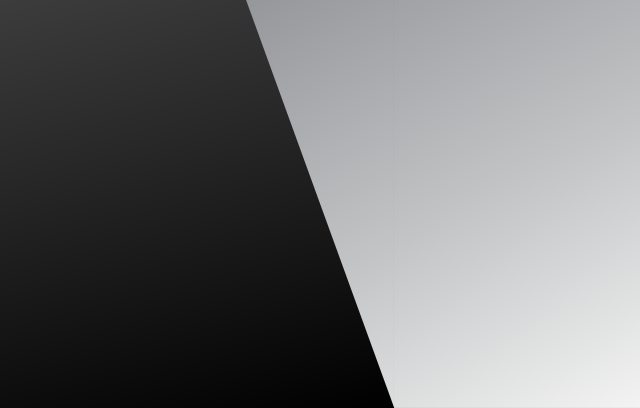
This background is drawn by a WebGL 1 fragment shader. Its source:

```glsl
precision highp float;
// Two flat panels split by a slanted edge: a near-black gradient on the left
// and a silver gradient on the right, with a faint upright seam.
// Each panel is a tilted linear ramp; the edge is a signed line distance.

uniform vec2 u_resolution;

const vec2 EDGE_TOP = vec2(0.3845, 1.0);
const vec2 EDGE_BOTTOM = vec2(0.6160, 0.0);
const float SEAM_X = 0.6152;
const float HAIRLINE = 0.0013;

// Signed distance to the line a-b, positive on the right when b is above a.
float lineDistance(vec2 p, vec2 a, vec2 b) {
  vec2 along = normalize(b - a);
  return dot(p - a, vec2(along.y, -along.x));
}

// Coverage of a band of the given width, centred at distance zero.
float band(float d, float width, float pixel) {
  return clamp((0.5 * width - abs(d)) / pixel + 0.5, 0.0, 1.0)
       * min(width / pixel, 1.0);
}

// Three-stop colour ramp with its middle stop at m.
vec3 ramp(vec3 a, vec3 b, vec3 c, float m, float t) {
  vec3 lower = mix(a, b, clamp(t / m, 0.0, 1.0));
  return mix(lower, c, clamp((t - m) / (1.0 - m), 0.0, 1.0));
}

// Charcoal at the upper left, falling to black at the foot of the edge.
vec3 darkPanel(vec2 uv) {
  float t = (1.0 - uv.y + 0.393 * uv.x) / 1.242;
  return ramp(vec3(0.236, 0.236, 0.241), vec3(0.155, 0.155, 0.160),
              vec3(0.0), 0.36, t);
}

// Cool grey at the head of the edge, rising to near white at lower right.
vec3 silverPanel(vec2 uv) {
  float across = (uv.x - EDGE_TOP.x) / (1.0 - EDGE_TOP.x);
  float t = mix(1.0 - uv.y, across, 0.333);
  return ramp(vec3(0.588, 0.592, 0.606), vec3(0.765, 0.769, 0.775),
              vec3(0.952, 0.953, 0.953), 0.53, t);
}

void main() {
  vec2 uv = gl_FragCoord.xy / u_resolution;
  float aspect = u_resolution.x / u_resolution.y;
  float pixel = 1.0 / u_resolution.y;
  vec2 scale = vec2(aspect, 1.0);

  // Silver panel with its seam and thin lower rim
  vec3 silver = silverPanel(uv);
  silver -= 0.022 * band((uv.x - SEAM_X) * aspect, HAIRLINE * aspect, pixel);
  silver -= 0.06 * band(uv.y, 2.0 * HAIRLINE, pixel);

  // Slanted split with a smooth edge
  float d = lineDistance(uv * scale, EDGE_BOTTOM * scale, EDGE_TOP * scale);
  float cover = clamp(d / pixel + 0.5, 0.0, 1.0);

  gl_FragColor = vec4(mix(darkPanel(uv), silver, cover), 1.0);
}
```
